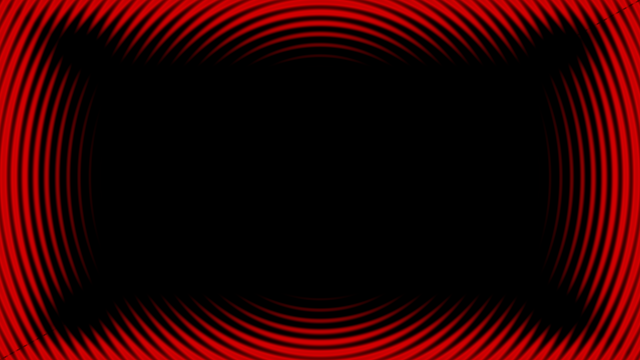
A Shadertoy shader for this background:

```glsl
const float TAU = 6.2831853;

// Glow rising from a dark central box to the canvas border
float borderGlow(vec2 p, vec2 halfSize) {
    vec2 inner = vec2(0.606, 0.3125);
    vec2 rise = (abs(p) - inner) / (halfSize - inner);
    float glow = max(rise.x, rise.y);

    // Dark pockets reaching outward from the box corners
    vec2 pocket = (abs(p) - vec2(0.672, 0.378)) / vec2(0.085, 0.065);
    return glow - 0.55 * exp(-dot(pocket, pocket));
}

// Concentric wave, 0 on the crests and -1 in the troughs
float ringWave(vec2 p) {
    float radius = length(p - vec2(0.0, 0.007));
    return 0.5 * cos(TAU * (radius - 0.368) / 0.0301) - 0.5;
}

// Thin broken seam along the rising diagonal
float diagonalSeam(vec2 p, vec2 halfSize) {
    vec2 along = normalize(halfSize);
    float offset = abs(p.x * along.y - p.y * along.x);
    float dash = 0.6 + 0.4 * sin(TAU * dot(p, along) / 0.021);
    float line = 1.0 - smoothstep(0.0006, 0.0036, offset);
    return line * dash * smoothstep(0.7, 0.8, length(p));
}

void mainImage(out vec4 fragColor, in vec2 fragCoord) {
    vec2 halfSize = 0.5 * iResolution.xy / iResolution.y;
    vec2 p = fragCoord / iResolution.y - halfSize;

    // The rings widen and merge as the glow lifts them
    float glow = borderGlow(p, halfSize);
    float level = 1.3 * glow + 0.84 * ringWave(p);
    float red = 0.83 * smoothstep(-0.12, 1.0, level) * smoothstep(-0.02, 0.12, glow);

    // Overdriven crests dip slightly along their middle
    red -= 0.25 * max(level - 1.0, 0.0);
    red *= 1.0 - 0.5 * diagonalSeam(p, halfSize);

    fragColor = vec4(red * vec3(1.0, 0.006, 0.009), 1.0);
}
```
